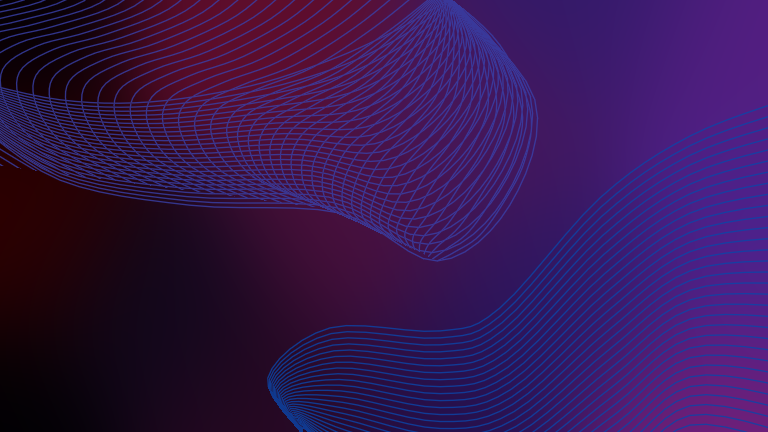
Give the GLSL for this background, as a Shadertoy shader.

```glsl
// Dark red-to-violet glow field with a folded wire veil and a lined wave.
// The glows are a normalised Gaussian blend. Each ribbon of lines spans two
// splines; inverting its bilinear patches gives the distance to every line.

const float GLOW_TIGHTNESS = 15.0;
const float LINE_WIDTH = 0.0022;
const vec3 VEIL_COLOR = vec3(0.22, 0.25, 0.66);
const vec3 WAVE_COLOR = vec3(0.04, 0.27, 0.66);
const float VEIL_OPACITY = 0.85;
const float WAVE_OPACITY = 0.85;
const float VEIL_LINES = 24.0;
const float LEFT_LOOPS = 22.0;
const float RIGHT_LOOPS = 24.0;
const float WAVE_LINES = 30.0;
const int SPANS = 7;
const int STEPS = 6;

// Spline controls, in canvas heights
const vec2 VEIL_LOW[8] = vec2[8](vec2(-0.07, 0.727), vec2(0.139, 0.583),
    vec2(0.44, 0.525), vec2(0.787, 0.507), vec2(1.012, 0.396),
    vec2(1.18, 0.525), vec2(1.238, 0.769), vec2(1.042, 1.005));
const vec2 VEIL_FOLD[8] = vec2[8](vec2(-0.07, 0.815), vec2(0.139, 0.769),
    vec2(0.347, 0.764), vec2(0.579, 0.801), vec2(0.764, 0.861),
    vec2(0.891, 0.917), vec2(0.984, 0.968), vec2(1.042, 1.005));
const vec2 LOOP_LEFT[8] = vec2[8](vec2(0.116, 1.093), vec2(0.035, 1.012),
    vec2(-0.116, 0.977), vec2(-0.231, 0.954), vec2(-0.301, 0.896),
    vec2(-0.278, 0.803), vec2(-0.208, 0.722), vec2(-0.069, 0.625));
const vec2 LOOP_MID[8] = vec2[8](vec2(1.019, 1.023), vec2(0.903, 0.931),
    vec2(0.764, 0.838), vec2(0.637, 0.787), vec2(0.544, 0.741),
    vec2(0.528, 0.676), vec2(0.59, 0.588), vec2(0.764, 0.516));
const vec2 LOOP_RIGHT[8] = vec2[8](vec2(1.042, 1.005), vec2(1.157, 0.896),
    vec2(1.227, 0.745), vec2(1.215, 0.63), vec2(1.169, 0.537),
    vec2(1.111, 0.456), vec2(1.053, 0.417), vec2(1.012, 0.396));
const vec2 WAVE_TOP[8] = vec2[8](vec2(0.701, -0.009), vec2(0.62, 0.125),
    vec2(0.764, 0.241), vec2(1.019, 0.234), vec2(1.157, 0.287),
    vec2(1.389, 0.542), vec2(1.597, 0.685), vec2(1.829, 0.773));
const vec2 WAVE_LOW[8] = vec2[8](vec2(0.701, -0.009), vec2(0.713, 0.0),
    vec2(0.833, -0.157), vec2(1.019, -0.25), vec2(1.227, -0.227),
    vec2(1.435, -0.111), vec2(1.597, 0.016), vec2(1.829, -0.03));

float cross2(vec2 a, vec2 b) { return a.x * b.y - a.y * b.x; }

// Catmull-Rom spline through eight controls
vec2 spline(vec2 c[8], int i, float t) {
    vec2 a = c[max(i - 1, 0)], b = c[i], d = c[i + 1], e = c[min(i + 2, 7)];
    return b + 0.5 * t * (d - a + t * (2.0 * a - 5.0 * b + 4.0 * d - e
        + t * (3.0 * (b - d) + e - a)));
}

// Distance to the nearest line at patch coordinate s
float lineDistance(float s, vec2 h, vec2 e, vec2 f, vec2 g, float count) {
    if (!(s > -0.04 && s < 1.04)) return 1.0;
    vec2 along = e + s * g;
    float len2 = max(dot(along, along), 1e-12);
    float u = dot(h - s * f, along) / len2;
    if (u < -0.001 || u > 1.001) return 1.0;
    float offset = abs(s - clamp(round(s * count), 0.0, count) / count);
    return offset * abs(cross2(along, f + u * g)) / sqrt(len2);
}

// Distance to a family of lines blended from spline a to spline b
float ribbon(vec2 p, vec2 a[8], vec2 b[8], float count) {
    float dist = 1.0;
    vec2 a0 = a[0], b0 = b[0];
    for (int i = 0; i < SPANS; i++) {
        for (int j = 1; j <= STEPS; j++) {
            float t = float(j) / float(STEPS);
            vec2 a1 = spline(a, i, t), b1 = spline(b, i, t);
            vec2 h = p - a0, e = a1 - a0, f = b0 - a0, g = b1 - b0 - e;
            float k0 = cross2(h, e);
            float k1 = cross2(h, g) - cross2(f, e);
            float k2 = -cross2(f, g);
            float disc = k1 * k1 - 4.0 * k0 * k2;
            if (disc >= 0.0) {
                float q = -0.5 * (k1 + (k1 < 0.0 ? -1.0 : 1.0) * sqrt(disc));
                if (abs(q) > 1e-12)
                    dist = min(dist, lineDistance(k0 / q, h, e, f, g, count));
                if (abs(k2) > 1e-9)
                    dist = min(dist, lineDistance(q / k2, h, e, f, g, count));
            }
            a0 = a1;
            b0 = b1;
        }
    }
    return dist;
}

float stroke(float dist, float pixel) {
    return clamp(0.5 + (0.5 * LINE_WIDTH - dist) / pixel + 0.2, 0.0, 1.0)
        * min(1.0, LINE_WIDTH / pixel);
}

vec4 glow(vec2 p, float x, float y, vec3 color) {
    vec2 d = p - vec2(x, y);
    return vec4(color, 1.0) * exp(-GLOW_TIGHTNESS * dot(d, d));
}

vec3 background(vec2 p) {
    vec4 sum = glow(p, 0.0, 1.0, vec3(0.02, 0.0, 0.02));
    sum += glow(p, 0.0, 0.0, vec3(0.0, 0.0, 0.01));
    sum += glow(p, 0.02, 0.48, vec3(0.18, 0.0, 0.0));
    sum += glow(p, 0.4, 0.27, vec3(0.05, 0.03, 0.11));
    sum += glow(p, 0.6, 0.98, vec3(0.37, 0.05, 0.17));
    sum += glow(p, 0.6, 0.03, vec3(0.16, 0.03, 0.13));
    sum += glow(p, 0.8, 0.47, vec3(0.29, 0.06, 0.23));
    sum += glow(p, 1.1, 0.7, vec3(0.28, 0.09, 0.36));
    sum += glow(p, 1.36, 1.0, vec3(0.19, 0.10, 0.41));
    sum += glow(p, 1.7, 0.87, vec3(0.33, 0.12, 0.51));
    sum += glow(p, 1.27, 0.3, vec3(0.17, 0.09, 0.39));
    sum += glow(p, 1.05, 0.05, vec3(0.14, 0.06, 0.29));
    sum += glow(p, 1.6, 0.0, vec3(0.44, 0.12, 0.47));
    sum += glow(p, 1.72, 0.42, vec3(0.30, 0.13, 0.55));
    return sum.rgb / sum.a;
}

void mainImage(out vec4 fragColor, in vec2 fragCoord) {
    vec2 p = fragCoord / iResolution.y;
    float pixel = 1.0 / iResolution.y;
    float veil = ribbon(p, VEIL_LOW, VEIL_FOLD, VEIL_LINES);
    veil = min(veil, ribbon(p, LOOP_LEFT, LOOP_MID, LEFT_LOOPS));
    veil = min(veil, ribbon(p, LOOP_MID, LOOP_RIGHT, RIGHT_LOOPS));
    float wave = ribbon(p, WAVE_TOP, WAVE_LOW, WAVE_LINES);
    vec3 color = background(p);
    color = mix(color, VEIL_COLOR, VEIL_OPACITY * stroke(veil, pixel));
    color = mix(color, WAVE_COLOR, WAVE_OPACITY * stroke(wave, pixel));
    fragColor = vec4(color, 1.0);
}
```
